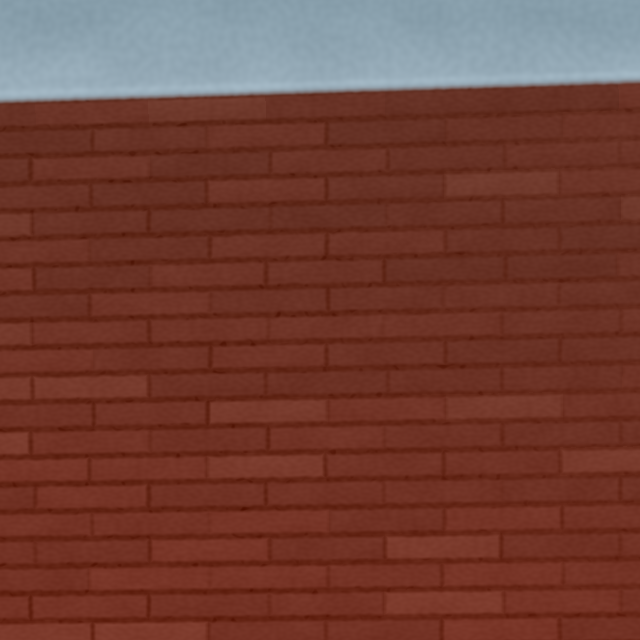
This texture is drawn by a WebGL 2 fragment shader. Its source:

```glsl
#version 300 es
precision highp float;

uniform vec2 u_resolution;
out vec4 fragColor;

// Layout, in canvas units measured from the top left
const float WALL_TOP = 0.1595;
const float COURSE = 0.0427;       // height of one course
const float BRICK = 0.1835;        // length of one brick
const float FIRST_JOINT = 0.0515;  // first upright joint in even courses
const float TILT_TOP = 0.0346;     // rise of the courses to the right
const float TILT_FALLOFF = 0.025;
const float BED_HALF = 0.0046;
const float HEAD_HALF = 0.0034;
const float SOFTNESS = 0.0034;
const float WOBBLE = 0.0016;

// Colours
const vec3 SKY_HIGH = vec3(0.53, 0.62, 0.67);
const vec3 SKY_LOW = vec3(0.60, 0.68, 0.73);
const vec3 EDGE_GREY = vec3(0.50, 0.49, 0.51);
const vec3 BRICK_HIGH = vec3(0.415, 0.200, 0.150);
const vec3 BRICK_LOW = vec3(0.465, 0.202, 0.148);
const vec3 MORTAR_HIGH = vec3(0.345, 0.145, 0.085);
const vec3 MORTAR_LOW = vec3(0.375, 0.120, 0.055);

float hash(vec2 p) {
  vec3 q = fract(p.xyx * vec3(0.1031, 0.1030, 0.0973));
  q += dot(q, q.yzx + 33.33);
  return fract((q.x + q.y) * q.z);
}

vec2 gradient(vec2 cell) {
  float angle = 6.2832 * hash(cell + 71.0);
  return vec2(cos(angle), sin(angle));
}

float gradientNoise(vec2 p) {
  vec2 i = floor(p), f = fract(p);
  vec2 w = f * f * f * (f * (f * 6.0 - 15.0) + 10.0);
  vec2 e = vec2(0.0, 1.0);
  float low = mix(dot(gradient(i), f), dot(gradient(i + e.yx), f - e.yx), w.x);
  float high = mix(dot(gradient(i + e), f - e), dot(gradient(i + 1.0), f - 1.0), w.x);
  return mix(low, high, w.y);
}

// Soft line: 1 on the joint, 0 away from it
float jointMask(float dist, float halfWidth) {
  return 1.0 - smoothstep(halfWidth - SOFTNESS, halfWidth + SOFTNESS, abs(dist));
}

vec3 skyColor(vec2 p, float depth) {
  vec3 color = mix(SKY_HIGH, SKY_LOW, smoothstep(0.0, WALL_TOP, p.y));
  color += 0.025 * gradientNoise(p * vec2(9.0, 14.0)) + 0.025 * gradientNoise(p * 75.0);
  // Pale rim just above the wall
  return color + 0.035 * exp(-pow((depth + 0.013) / 0.006, 2.0));
}

vec3 wallColor(vec2 p, float depth) {
  float wave = WOBBLE * gradientNoise(p * vec2(60.0, 23.0));
  float y = (depth + wave) / COURSE;
  float row = floor(y);

  // Running bond: odd courses shift by half a brick
  float x = (p.x - FIRST_JOINT) / BRICK - 0.5 * mod(row, 2.0);
  float head = round(x);
  vec2 headId = vec2(head, row) + 40.0;
  float shift = 0.045 * (hash(headId) - 0.5);
  float headDist = (x - head - shift) * BRICK + wave;
  vec2 brickId = vec2(head - step(headDist, 0.0), row) + 90.0;

  // Brick faces: tone per brick, blotches and fine grain
  vec3 face = mix(BRICK_HIGH, BRICK_LOW, smoothstep(0.15, 0.95, p.y - 0.12 * p.x));
  float tone = hash(brickId);
  face += (tone - 0.5) * vec3(0.035, 0.018, 0.016);
  face += step(0.86, tone) * vec3(0.012, 0.020, 0.018);
  float blotch = gradientNoise(p * vec2(16.0, 30.0));
  float grain = gradientNoise(p * vec2(95.0, 150.0));
  face += 0.018 * blotch + 0.022 * grain;
  face += 0.012 * (0.5 - fract(y));

  // Joints, fainter toward the upper right
  float haze = smoothstep(0.35, 1.0, p.x) * (1.0 - 0.55 * p.y);
  float patchy = 0.88 + 0.28 * gradientNoise(p * vec2(22.0, 40.0));
  float bedDist = (y - round(y)) * COURSE;
  float bed = jointMask(bedDist, BED_HALF) * patchy * (1.0 - 0.45 * haze);
  float headStrength = mix(0.20, 1.0, hash(headId + 17.0)) * step(0.5, row);
  float upright = jointMask(headDist, HEAD_HALF) * headStrength * (1.0 - 0.5 * haze);
  vec3 mortar = mix(MORTAR_HIGH, MORTAR_LOW, p.y) + 0.035 * grain;
  vec3 color = mix(face, mortar, clamp(max(bed, upright), 0.0, 1.0));

  // Dark pits along the beds
  float pits = smoothstep(0.22, 0.55, gradientNoise(p * vec2(70.0, 90.0) + 8.0));
  return color - 0.055 * pits * bed;
}

void main() {
  vec2 p = gl_FragCoord.xy / u_resolution;
  p.y = 1.0 - p.y;

  // Courses converge slightly: the tilt lessens lower down
  float depth = p.y + p.x * (TILT_TOP - TILT_FALLOFF * p.y) - WALL_TOP;
  float edge = depth + 0.001 * gradientNoise(p * vec2(80.0, 20.0));

  vec3 color = mix(skyColor(p, depth), wallColor(p, depth), smoothstep(-0.005, 0.004, edge));
  float rim = exp(-pow((edge + 0.002) / 0.004, 2.0));
  color = mix(color, EDGE_GREY, 0.45 * rim);
  fragColor = vec4(color, 1.0);
}
```
